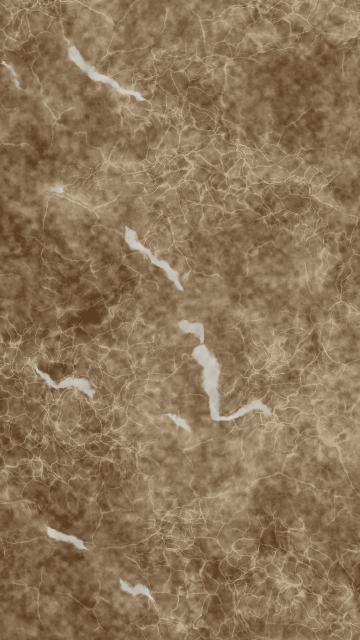
Write a Shadertoy shader that draws this texture.

```glsl
float hash(vec2 p) {
    return fract(sin(dot(p, vec2(127.1, 311.7))) * 43758.5453);
}

float noise(vec2 p) {
    vec2 i = floor(p), f = fract(p);
    f = f * f * (3.0 - 2.0 * f);
    return mix(mix(hash(i), hash(i + vec2(1, 0)), f.x),
               mix(hash(i + vec2(0, 1)), hash(i + vec2(1, 1)), f.x), f.y);
}

float fbm(vec2 p) {
    float sum = 0.0, amp = 0.52;
    for (int i = 0; i < 5; i++) {
        sum += amp * noise(p);
        p = mat2(1.6, 1.2, -1.2, 1.6) * p + 7.3;
        amp *= 0.5;
    }
    return sum;
}

// Thin lines along the borders of scattered cells
float crackWeb(vec2 p, float width) {
    vec2 cell = floor(p);
    float nearest = 9.0, second = 9.0;
    for (int y = -1; y <= 1; y++)
    for (int x = -1; x <= 1; x++) {
        vec2 c = cell + vec2(x, y);
        float d = length(c + vec2(hash(c), hash(c + 41.7)) - p);
        second = min(second, max(nearest, d));
        nearest = min(nearest, d);
    }
    return 1.0 - smoothstep(0.0, width, second - nearest);
}

float segmentDistance(vec2 p, vec2 a, vec2 b) {
    vec2 ab = b - a;
    return length(p - a - ab * clamp(dot(p - a, ab) / dot(ab, ab), 0.0, 1.0));
}

float blotch(vec2 p, vec2 center, vec2 size) {
    vec2 d = (p - center) / size;
    return exp(-dot(d, d));
}

void mainImage(out vec4 fragColor, in vec2 fragCoord) {
    vec2 p = fragCoord / iResolution.y;
    vec2 warp = vec2(fbm(p * 9.0), fbm(p * 9.0 + 31.0)) - 0.5;
    vec2 jitter = vec2(fbm(p * 45.0), fbm(p * 45.0 + 17.0)) - 0.5;

    // Clouded stone body with fine grain
    float tone = 0.48 + 0.9 * (fbm(p * 4.0 + 2.5 * warp) - 0.5)
               + 0.75 * (fbm(p * 22.0 + 3.0 * warp) - 0.5)
               + 0.85 * (fbm(p * 110.0) - 0.5);
    vec2 soft = p + 0.2 * warp;
    tone -= 0.25 * blotch(soft, vec2(0.38, 0.85), vec2(0.15, 0.1));
    tone -= 0.28 * blotch(soft, vec2(0.12, 0.52), vec2(0.06, 0.11));
    tone -= 0.18 * blotch(soft, vec2(0.05, 0.2), vec2(0.12, 0.1));

    // Networks of pale hairline cracks
    vec2 q = p + 0.07 * warp + 0.018 * jitter;
    float dense = smoothstep(0.3, 0.65, fbm(p * 7.0 + 8.0));
    float broken = smoothstep(0.25, 0.65, noise(p * 38.0));
    tone += 0.32 * broken * crackWeb(q * 13.0, 0.06);
    tone += 0.32 * dense * crackWeb(q * 32.0 + 5.0, 0.12);
    tone += 0.24 * dense * broken * crackWeb(q * 72.0 + 9.0, 0.22);

    // Main veins: a pale band holding patches of white calcite
    vec4 veins[11] = vec4[11](
        vec4(0.306, 0.46, 0.345, 0.37), vec4(0.345, 0.37, 0.42, 0.355),
        vec4(0.1, 0.71, 0.176, 0.66), vec4(0.176, 0.66, 0.273, 0.545),
        vec4(0.273, 0.545, 0.306, 0.46), vec4(0.02, 0.47, 0.08, 0.41),
        vec4(0.08, 0.41, 0.29, 0.34), vec4(0.0, 0.22, 0.15, 0.135),
        vec4(0.15, 0.135, 0.27, 0.03), vec4(0.0, 0.88, 0.1, 0.83),
        vec4(0.08, 0.95, 0.24, 0.82));
    vec2 r = p + 0.06 * warp + 0.028 * jitter;
    float band = 0.0, calcite = 0.0;
    for (int i = 0; i < 11; i++) {
        float d = segmentDistance(r, veins[i].xy, veins[i].zw);
        float patchy = smoothstep(0.5, 0.85, noise(p * 19.0 + float(i) * 3.7));
        if (i < 2) patchy = 0.75 + 0.25 * patchy;
        float width = 0.011 * patchy;
        band = max(band, exp(-d / 0.012));
        calcite = max(calcite, smoothstep(0.0, 0.3, patchy)
                * (1.0 - smoothstep(0.4 * width, width + 0.002, d)));
    }
    tone += 0.26 * band;

    vec3 stone = mix(vec3(0.36, 0.25, 0.14), vec3(0.72, 0.64, 0.53),
                     clamp(tone, 0.0, 1.08));
    vec3 white = vec3(0.8, 0.79, 0.76) + 0.2 * (fbm(p * 60.0) - 0.5);
    fragColor = vec4(mix(stone, white, 0.85 * calcite), 1.0);
}
```
